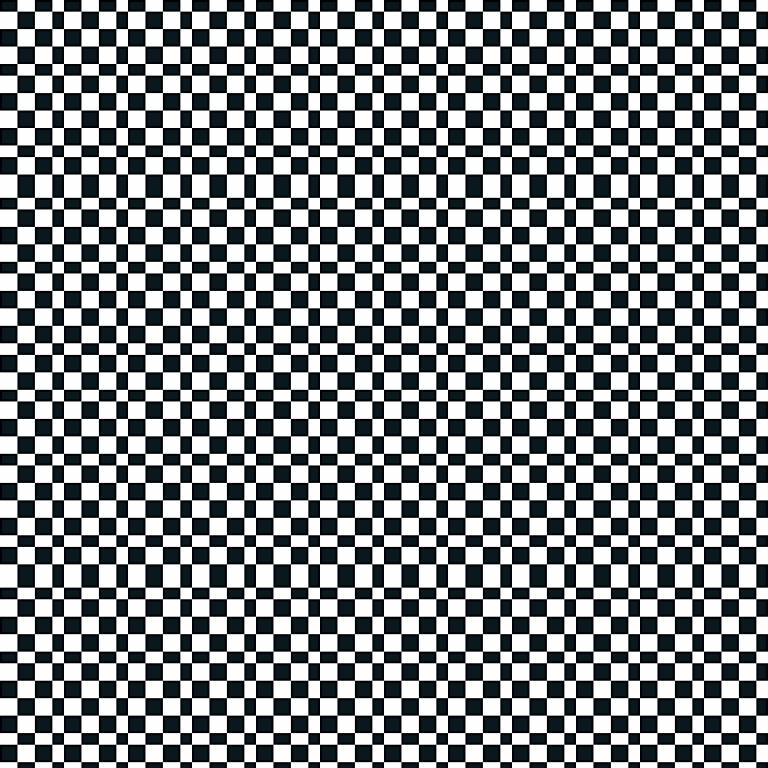
Give the GLSL for this pattern, as a WebGL 2 fragment shader.

```glsl
#version 300 es
precision highp float;

uniform vec2 u_resolution;
out vec4 fragColor;

const vec3 PAPER = vec3(0.995);
const vec3 INK = vec3(0.04, 0.09, 0.11);
const vec3 INK_RIM = vec3(0.0, 0.01, 0.02);

const float UNITS = 132.0;       // grid units across the canvas
const float NARROW = 2.0;        // width of the first band in a block
const float WIDE = 3.0;          // width of the other bands
const float COLUMN_BLOCK = 11.0; // twelve blocks across
const float ROW_BLOCK_A = 11.0;
const float ROW_BLOCK_B = 14.0;
const float ROW_BLOCK_C = 8.0;
const float TALL_EXTRA = 1.0;    // added to the last row of every other group
const float RIM_WIDTH = 0.36;    // darker edge inside each ink cell

// Signed distance to the nearest band edge: positive in even bands.
// A block is one narrow band, then wide ones; the last takes any remainder.
float bandDistance(float t, float blockLength) {
  float lastBand = floor((blockLength - NARROW) / WIDE);
  float band = min(1.0 + floor((t - NARROW) / WIDE), lastBand);
  band = max(band, 0.0);
  float low = band < 0.5 ? 0.0 : NARROW + WIDE * (band - 1.0);
  float high = band < 0.5 ? NARROW : low + WIDE;
  if (band == lastBand) high = blockLength;
  float parity = 1.0 - 2.0 * mod(band, 2.0);
  return parity * min(t - low, high - t);
}

// Columns: one block, shifted so the narrow band comes last.
float columnDistance(float x) {
  return bandDistance(mod(x + NARROW, COLUMN_BLOCK), COLUMN_BLOCK);
}

// Rows: three blocks per group, with tall and plain groups alternating.
float rowDistance(float y) {
  float plainGroup = ROW_BLOCK_A + ROW_BLOCK_B + ROW_BLOCK_C;
  float tallGroup = plainGroup + TALL_EXTRA;
  float t = mod(y, tallGroup + plainGroup);
  float lastBlock = ROW_BLOCK_C + TALL_EXTRA;
  if (t >= tallGroup) {
    t -= tallGroup;
    lastBlock = ROW_BLOCK_C;
  }
  if (t < ROW_BLOCK_A) return bandDistance(t, ROW_BLOCK_A);
  t -= ROW_BLOCK_A;
  if (t < ROW_BLOCK_B) return bandDistance(t, ROW_BLOCK_B);
  // An odd number of rows precedes the last block.
  return -bandDistance(t - ROW_BLOCK_B, lastBlock);
}

void main() {
  vec2 uv = gl_FragCoord.xy / u_resolution;
  vec2 pixel = UNITS / u_resolution;
  vec2 edge = vec2(columnDistance(uv.x * UNITS),
                   rowDistance((1.0 - uv.y) * UNITS));

  // Checker coverage, smoothed over one pixel
  vec2 side = clamp(2.0 * edge / pixel, -1.0, 1.0);
  float ink = 0.5 - 0.5 * side.x * side.y;

  // Darker rim along the cell edges
  vec2 rim = clamp((RIM_WIDTH - abs(edge)) / pixel + 0.5, 0.0, 1.0);
  vec3 inkColor = mix(INK, INK_RIM, max(rim.x, rim.y));

  fragColor = vec4(mix(PAPER, inkColor, ink), 1.0);
}
```
